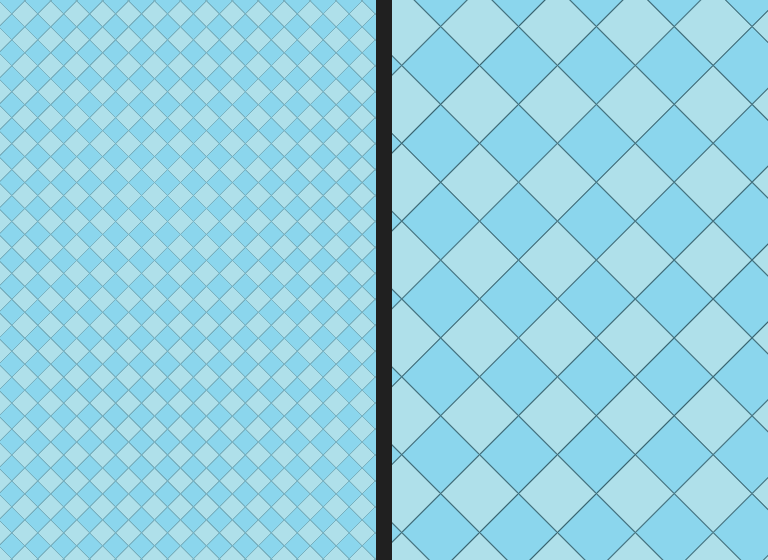
Left: the whole. Right: its middle third, enlarged.
A Shadertoy shader for this pattern:

```glsl
// Diagonal checkerboard of sky blue and pale aqua diamonds with hairline joints.
// The plane is turned into diagonal coordinates where a triangle wave gives the
// signed distance to each joint; its sign picks the tile colour.

float hash(vec2 p) {
    return fract(sin(dot(p, vec2(127.1, 311.7))) * 43758.5453);
}

// Signed distance to the nearest integer line, positive in even cells
vec2 jointDistance(vec2 cell) {
    return 0.5 - abs(fract(cell * 0.5 + 0.25) * 2.0 - 1.0);
}

// Share of a pixel covered by a line of the given width
vec2 lineCoverage(vec2 d, float width, float pixel) {
    vec2 covered = min(d + 0.5 * pixel, 0.5 * width) - max(d - 0.5 * pixel, -0.5 * width);
    return clamp(covered / pixel, 0.0, 1.0);
}

void mainImage(out vec4 fragColor, in vec2 fragCoord) {
    // Diamonds across the canvas, measured from the upper left corner
    float scale = 14.49 / iResolution.x;
    vec2 p = vec2(fragCoord.x, iResolution.y - fragCoord.y) * scale;
    p -= vec2(-0.045, 0.534);

    // Diagonal coordinates: one unit per tile side
    vec2 cell = vec2(p.x + p.y, p.x - p.y) + 0.5;
    float pixel = scale * sqrt(2.0);
    vec2 d = jointDistance(cell);

    // Alternating tiles with smoothed edges
    vec2 side = clamp(d / pixel, -0.5, 0.5);
    float pale = 0.5 + 2.0 * side.x * side.y;
    vec3 color = mix(vec3(0.545, 0.84, 0.93), vec3(0.685, 0.88, 0.917), pale);

    // Hairline joints, with slightly uneven ink from line to line
    vec2 index = floor(cell + 0.5);
    vec2 ink = 0.85 + 0.15 * vec2(hash(vec2(index.x, 1.0)), hash(vec2(index.y, 2.0)));
    vec2 joint = lineCoverage(abs(d), 0.021, pixel) * ink;
    color = mix(color, vec3(0.22, 0.39, 0.44), max(joint.x, joint.y));

    fragColor = vec4(color, 1.0);
}
```
